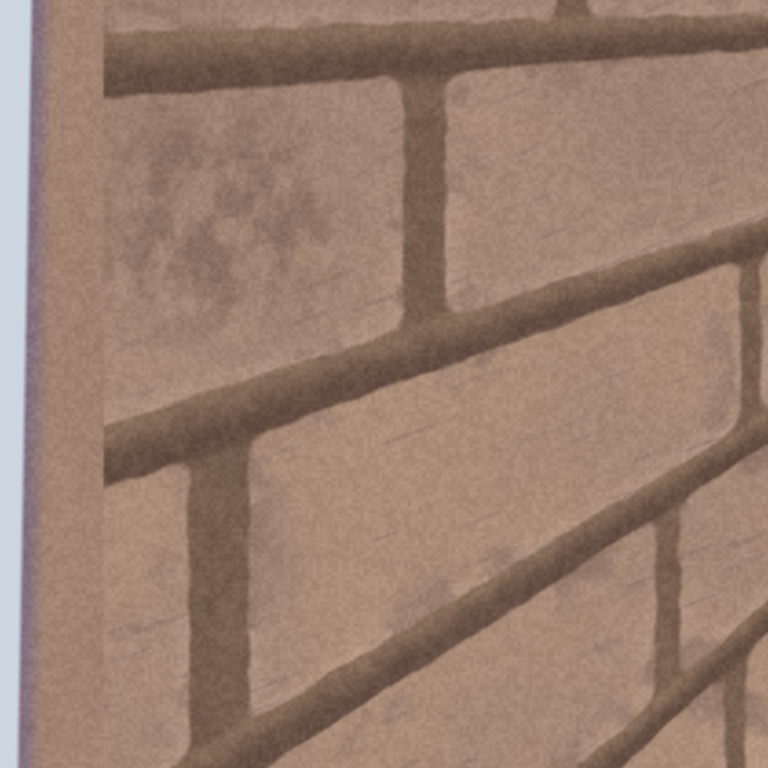
Give the GLSL for this texture, as a WebGL 2 fragment shader.

```glsl
#version 300 es
precision highp float;

uniform vec2 u_resolution;
out vec4 outColor;

// Colours
const vec3 PALE_BRICK = vec3(0.68, 0.56, 0.48);
const vec3 DULL_BRICK = vec3(0.60, 0.49, 0.43);
const vec3 PATCH_BROWN = vec3(0.53, 0.43, 0.38);
const vec3 JOINT_LIGHT = vec3(0.53, 0.43, 0.35);
const vec3 JOINT_DARK = vec3(0.39, 0.30, 0.26);
const vec3 STRIP = vec3(0.63, 0.51, 0.44);
const vec3 FRINGE = vec3(0.50, 0.43, 0.50);
const vec3 BACKDROP = vec3(0.80, 0.84, 0.88);

// Perspective courses: height shrinks linearly towards the right
const float COURSE_LEFT = 0.538;
const float COURSE_SHRINK = 0.284;
const float TOP_JOINT_Y = 0.908;
const float TOP_JOINT_SLOPE = 0.052;
const float COURSE_BOW = 0.012;

// Bricks and joints
const float BRICK_LENGTH = 1.65;
const float BRICK_PHASE[5] = float[5](0.856, 0.591, 0.327, 0.083, 0.277);
const float BED_HALF = 0.084;
const float HEAD_HALF = 0.19;
const float FILLET = 0.028;
const float EDGE_ROUGHNESS = 0.010;
const float EDGE_SOFTNESS = 0.0045;

// Left border and surface
const float WALL_LEFT = 0.135;
const float BORDER_BOTTOM = 0.024;
const float BORDER_TOP = 0.042;
const float GRAIN_SCALE = 210.0;
const float GRAIN_AMOUNT = 0.055;

float hash(vec2 p) {
  vec3 q = fract(vec3(p.xyx) * 0.1031);
  q += dot(q, q.yzx + 33.33);
  return fract((q.x + q.y) * q.z);
}

float noise(vec2 p) {
  vec2 i = floor(p), f = fract(p);
  f = f * f * (3.0 - 2.0 * f);
  return mix(mix(hash(i), hash(i + vec2(1, 0)), f.x),
             mix(hash(i + vec2(0, 1)), hash(i + vec2(1, 1)), f.x), f.y);
}

float fbm(vec2 p) {
  float sum = 0.0, amp = 0.5;
  for (int i = 0; i < 4; i++) {
    sum += amp * noise(p);
    p = mat2(0.8, 0.6, -0.6, 0.8) * p * 2.03 + 7.1;
    amp *= 0.5;
  }
  return sum / 0.9375;
}

float smoothMin(float a, float b, float k) {
  float h = max(k - abs(a - b), 0.0) / k;
  return min(a, b) - 0.25 * h * h * k;
}

vec3 wall(vec2 p) {
  // Course coordinate grows downwards; whole numbers are bed joints
  float course = COURSE_LEFT - COURSE_SHRINK * p.x;
  float drop = TOP_JOINT_Y + TOP_JOINT_SLOPE * p.x - p.y;
  float row = (drop - COURSE_BOW * sin(1.047 * drop / course)) / course;
  float fromBed = row - round(row);
  float rowId = clamp(floor(row), -1.0, 3.0);

  // Head joints are evenly spaced in projected depth
  float along = 1.0 / (course * BRICK_LENGTH) - BRICK_PHASE[int(rowId) + 1];
  float fromHead = abs(along - round(along)) * BRICK_LENGTH * course * course / COURSE_SHRINK;

  float bed = (abs(fromBed) - BED_HALF) * course;
  float head = fromHead - HEAD_HALF * course * course;
  float rough = (fbm(p * 32.0) - 0.5) * EDGE_ROUGHNESS;
  float joint = smoothMin(bed, head, FILLET) + rough;

  // Brick face: tone, blotches, and a worn patch on the upper left brick
  float cloud = fbm(p * 6.0 + 3.0);
  float mottle = fbm(p * vec2(38.0, 30.0));
  float tone = 0.15 * hash(vec2(floor(along), rowId) + 5.0);
  float cool = 0.4 * smoothstep(0.5, 1.0, p.y);
  vec3 brick = mix(PALE_BRICK, DULL_BRICK, clamp(cloud * 0.75 - 0.15 + tone + cool, 0.0, 1.0));
  float patchMask = 1.0 - smoothstep(0.35, 1.1, length((p - vec2(0.28, 0.71)) / vec2(0.22, 0.20)));
  brick = mix(brick, PATCH_BROWN, patchMask * smoothstep(0.25, 0.72, mottle) * 0.9);

  // Pale rim along edges, stains under the beds, thin slanted scratches
  brick += 0.035 * (1.0 - smoothstep(0.0, 0.035, joint)) * step(fromBed, 0.0);
  float stain = smoothstep(0.56, 0.72, fbm(p * 15.0 + 11.0));
  stain *= 1.0 - smoothstep(0.0, 0.07, joint);
  vec2 slant = mat2(0.93, -0.36, 0.36, 0.93) * p;
  float scratch = smoothstep(0.82, 0.96, noise(slant * vec2(14.0, 80.0)));
  brick = mix(brick, PATCH_BROWN, max(stain * 0.6, scratch * 0.35));

  // Mortar: beds darken towards their lower edge
  float bedShade = smoothstep(-1.0, 0.6, fromBed / BED_HALF);
  float shade = mix(0.45, bedShade, 1.0 - smoothstep(-0.005, 0.012, bed));
  shade += 0.5 * (mottle - 0.5);
  vec3 mortar = mix(JOINT_LIGHT, JOINT_DARK, clamp(shade, 0.0, 1.0));
  return mix(mortar, brick, smoothstep(-EDGE_SOFTNESS, EDGE_SOFTNESS, joint));
}

void main() {
  vec2 p = gl_FragCoord.xy / u_resolution;
  float border = mix(BORDER_BOTTOM, BORDER_TOP, p.y);

  // Plain strip beside the wall, then a fringe and the pale backdrop
  vec3 strip = STRIP + 0.04 * (fbm(p * 7.0) - 0.5);
  strip = mix(FRINGE, strip, smoothstep(0.0, 0.035, p.x - border));
  vec3 color = mix(strip, wall(p), smoothstep(-0.003, 0.003, p.x - WALL_LEFT));

  float grain = noise(p * GRAIN_SCALE) + 0.5 * noise(p * GRAIN_SCALE * 0.45) - 0.75;
  color += GRAIN_AMOUNT * grain;
  color = mix(BACKDROP, color, smoothstep(-0.005, 0.004, p.x - border));
  outColor = vec4(color, 1.0);
}
```
